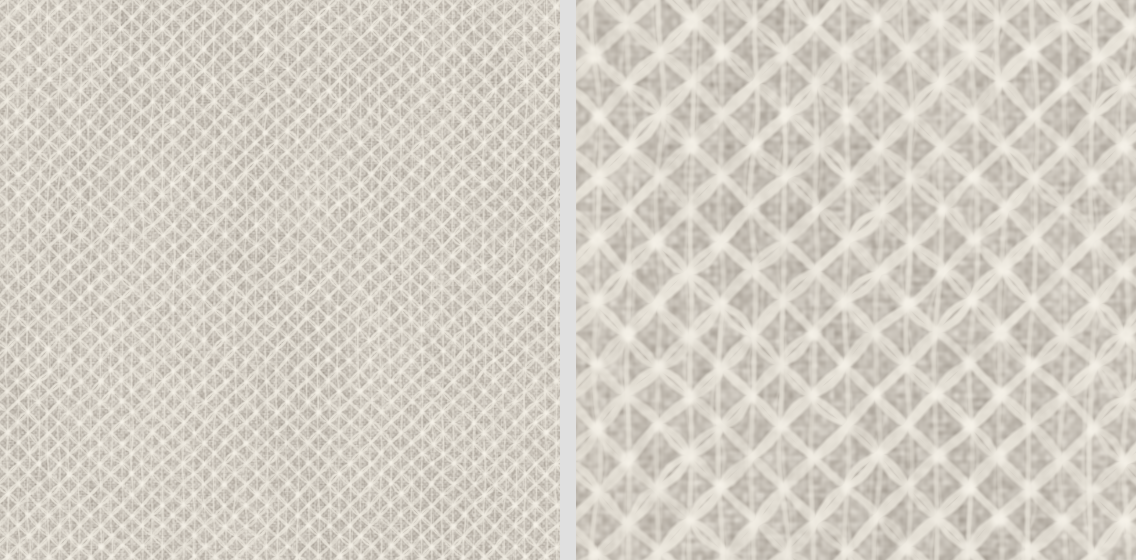
Left, the full canvas; right, a detail of the centre.
Give the GLSL for this texture, as a WebGL 1 fragment shader.

```glsl
precision highp float;
// Pale openwork fabric: a diamond net of paired filaments with bright knots and
// thin upright threads, laid over a fine grey-beige weave. Strands are distances
// to wobbling lattice lines; value noise varies their path, spread and brightness.

uniform vec2 u_resolution;

const float PI = 3.14159265;
const float REPEATS = 27.0;
const vec2 KNOT_OFFSET = vec2(0.85, 0.64);
const vec3 WEAVE_DARK = vec3(0.66, 0.63, 0.59);
const vec3 WEAVE_LIGHT = vec3(0.86, 0.84, 0.805);
const vec3 THREAD = vec3(0.915, 0.897, 0.857);
const vec3 KNOT = vec3(0.965, 0.95, 0.915);

float hash(vec2 p) {
  return fract(sin(dot(p, vec2(127.1, 311.7))) * 43758.5453);
}

float noise(vec2 p) {
  vec2 i = floor(p);
  vec2 f = fract(p);
  f = f * f * (3.0 - 2.0 * f);
  float low = mix(hash(i), hash(i + vec2(1.0, 0.0)), f.x);
  float high = mix(hash(i + vec2(0.0, 1.0)), hash(i + vec2(1.0, 1.0)), f.x);
  return mix(low, high, f.y);
}

// Soft-edged coverage of a line with the given half width
float lineMask(float d, float halfWidth, float soft) {
  return 1.0 - smoothstep(max(halfWidth - soft, 0.0), halfWidth + soft, abs(d));
}

// Two filaments that part between knots; x runs across the strand, y along it
float strand(vec2 q, float seed, float halfWidth, float soft) {
  float id = floor(q.x + 0.5);
  float lane = id * 7.0 + seed;
  float wobble = (noise(vec2(q.y * 0.8, lane)) - 0.5) * 0.15;
  float spread = abs(sin(PI * q.y)) * noise(vec2(q.y * 0.9, lane + 3.0)) * 0.13;
  float d = q.x - id - wobble;
  float first = lineMask(d - spread, halfWidth, soft);
  float second = lineMask(d + spread, halfWidth * 0.8, soft);
  float strength = 0.65 + 0.35 * noise(vec2(q.y * 1.7, lane + 5.0));
  return max(first, second) * strength;
}

// Fine plain weave with uneven yarn, from 0 (gap) to 1 (raised yarn)
float weave(vec2 p, float pixel) {
  vec2 a = p * 8.0 * PI;
  float detail = 1.0 - smoothstep(0.06, 0.14, pixel);
  float crossings = cos(a.x) * cos(a.y) * detail;
  float yarn = noise(p * vec2(3.0, 15.0)) + noise(p * vec2(15.0, 3.0) + 40.0);
  float grain = noise(p * 12.0 + 90.0) - 0.5;
  return clamp(0.56 + 0.16 * crossings + 0.38 * (yarn - 1.0) + 0.22 * grain, 0.0, 1.0);
}

// Upright thread through each column of knots, with frayed side fibres
float uprights(vec2 p, float soft) {
  float x = p.x * 2.0;
  float id = floor(x + 0.5);
  float sway = (noise(vec2(p.y * 0.7, id * 5.0 + 200.0)) - 0.5) * 0.26;
  float fray = (noise(vec2(p.y * 1.3, id * 5.0 + 302.0)) - 0.5) * 0.5;
  float d = x - id - sway;
  float strength = 0.45 + 0.45 * noise(vec2(p.y * 0.9, id * 5.0 + 404.0));
  return max(lineMask(d, 0.08, soft), 0.5 * lineMask(d - fray, 0.05, soft)) * strength;
}

// Round knot where strands cross, each of its own brightness
float knots(vec2 q, float soft) {
  vec2 id = floor(q + 0.5);
  float radius = 0.13 + 0.07 * hash(id + 17.0);
  return lineMask(length(q - id), radius, soft + 0.06) * (0.5 + 0.5 * hash(id + 31.0));
}

void main() {
  vec2 uv = gl_FragCoord.xy / u_resolution;
  float pixel = REPEATS / min(u_resolution.x, u_resolution.y);
  vec2 p = uv * REPEATS - KNOT_OFFSET;

  // Diagonal lattice coordinates, gently distorted
  vec2 bend = vec2(noise(p * 0.6), noise(p * 0.6 + 50.0)) - 0.5;
  vec2 netPoint = p + bend * 0.12;
  vec2 q = vec2(netPoint.x + netPoint.y, netPoint.x - netPoint.y);
  float soft = 0.035 + 0.7 * pixel;

  // Ground cloth with broad tonal drift
  float drift = noise(p * vec2(0.35, 0.12) + 70.0) - 0.5;
  vec3 color = mix(WEAVE_DARK, WEAVE_LIGHT, weave(p, pixel));
  color += 0.035 * drift;

  // Net: soft contact shade, then threads and knots
  float falling = strand(q, 1.0, 0.085, soft);
  float rising = strand(q.yx, 500.0, 0.10, soft);
  float diagonal = max(falling * 0.88, rising);
  float shade = strand(q.yx + vec2(0.12, 0.0), 500.0, 0.10, soft + 0.08);
  color *= 1.0 - 0.035 * shade;
  color = mix(color, THREAD, uprights(netPoint, soft * 1.3) * 0.85);
  color = mix(color, THREAD, diagonal * 0.95);
  color = mix(color, KNOT, knots(q, soft) * 0.85);

  // Fibre grain over everything
  color += 0.025 * (noise(p * 10.0 + 130.0) - 0.5);
  gl_FragColor = vec4(clamp(color, 0.0, 1.0), 1.0);
}
```
